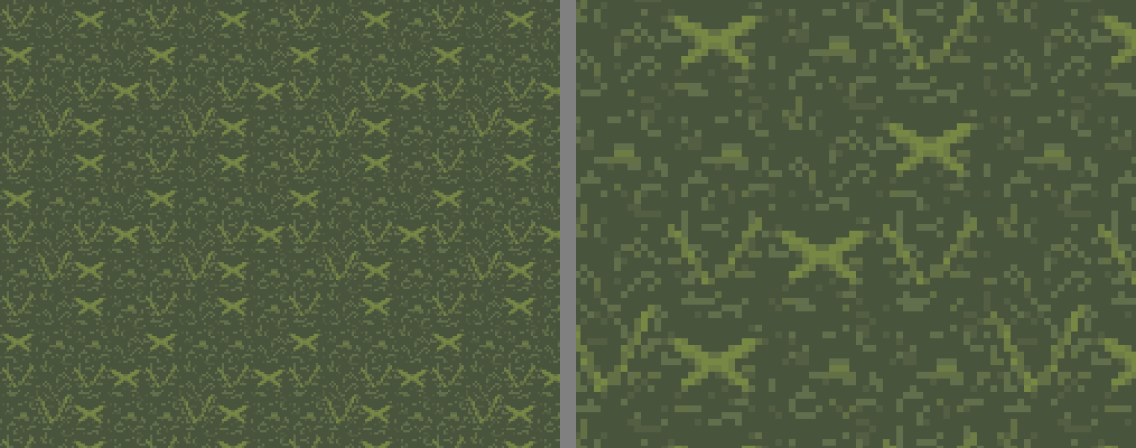
Left: the whole. Right: its middle third, enlarged.
This texture is drawn by a Shadertoy shader. Its source:

```glsl
// Mossy ground in chunky texels: leafy crosses, sprouts and tufts over lichen specks.
#define TEXELS_ACROSS 250.0
#define CELL 16.0
#define CELLS_PER_TILE 4.0
#define SPECK_WIDTH 0.6
#define SOIL vec3(0.288, 0.328, 0.238)
#define DIM_MOSS vec3(0.33, 0.37, 0.26)
#define LICHEN vec3(0.385, 0.435, 0.30)
#define LEAF_EDGE vec3(0.39, 0.44, 0.27)
#define LEAF vec3(0.43, 0.49, 0.27)
#define LEAF_LIGHT vec3(0.465, 0.535, 0.27)

const int PLANT = 0, SPROUT = 1, TUFT = 2, BARE = 3, TALL_SPROUT = 4;

// Kind of each cell in the repeating tile, top row first
const int LAYOUT[16] = int[16](
    SPROUT, BARE, PLANT, TUFT,
    PLANT, TUFT, TUFT, BARE,
    SPROUT, BARE, SPROUT, PLANT,
    TUFT, TALL_SPROUT, PLANT, TUFT);

vec3 hash(vec2 p, float seed) {
    vec3 q = fract(vec3(p.xyx + seed * 7.31) * vec3(0.1031, 0.1030, 0.0973));
    q += dot(q, q.yxz + 33.33);
    return fract((q.xxy + q.yzz) * q.zyx);
}

float segment(vec2 p, vec2 a, vec2 b) {
    vec2 ab = b - a;
    return length(p - a - ab * clamp(dot(p - a, ab) / dot(ab, ab), 0.0, 1.0));
}

vec3 leafTone(float shade) {
    return shade < 0.33 ? LEAF_EDGE : shade < 0.68 ? LEAF : LEAF_LIGHT;
}

// Short strokes jittered on a 4 by 4 grid, plus lone texels
vec3 specks(vec2 p, float seed) {
    vec3 color = SOIL;
    vec3 grain = hash(floor(p), seed + 5.0);
    if (grain.x > 0.93) color = grain.y < 0.5 ? DIM_MOSS : LICHEN;
    vec2 block = floor(p / 4.0);
    for (int y = -1; y <= 1; y++)
    for (int x = -1; x <= 1; x++) {
        vec2 b = block + vec2(x, y);
        vec2 id = mod(b, 4.0);
        vec3 place = hash(id + 3.0, seed + 1.0);
        vec3 form = hash(id + 11.0, seed + 2.0);
        vec2 start = b * 4.0 + floor(place.xy * 4.0) + 0.5;
        vec2 slope = form.x < 0.4 ? vec2(1, 0) : form.x < 0.65 ? vec2(1, -1)
                   : form.x < 0.85 ? vec2(1, 1) : vec2(0, 1);
        float reach = floor(form.y * 2.99) + 0.1;
        if (segment(p, start, start + slope * reach) < SPECK_WIDTH)
            color = form.z < 0.18 ? DIM_MOSS : form.z > 0.86 ? LEAF_EDGE : LICHEN;
    }
    return color;
}

// Four drooping fronds crossing at the centre
vec3 plant(vec2 p, vec3 ground, float grain) {
    vec2 q = p - vec2(8.0, 8.5);
    q.x = abs(q.x);
    float upper = segment(q, vec2(0.5, 0.3), vec2(5.4, -2.8)) - 1.15;
    float lower = segment(q, vec2(0.5, 0.3), vec2(4.2, 3.2)) - 0.95;
    float d = min(upper, lower);
    return d < 0.0 ? leafTone(-d * 0.75 + grain * 0.4) : ground;
}

// Broken leaves fanning out in a V
vec3 sprout(vec2 p, vec3 ground, float grain, float stretch) {
    vec2 q = p - vec2(8.0, 13.5);
    q.y /= stretch;
    vec3 color = ground;
    for (int i = 0; i < 6; i++) {
        float side = float(i % 2) * 2.0 - 1.0;
        float level = float(i / 2);
        vec2 base = vec2(side * (1.0 + 1.9 * level), -1.5 - 3.0 * level - 0.5 * side);
        float inner = segment(q, base, base + vec2(side * 1.4, -1.6));
        float outer = segment(q, base + vec2(side * 2.4, 0.3), base + vec2(side * 3.4, -0.3));
        if (outer < 0.6) color = grain < 0.5 ? LICHEN : LEAF_EDGE;
        if (inner < 0.75) color = leafTone(grain * 0.8);
    }
    return color;
}

// Small arched tuft, lit on top
vec3 tuft(vec2 p, vec3 ground) {
    vec2 q = p - vec2(10.5, 9.5);
    float arch = min(segment(q, vec2(-2, 1), vec2(0, 0)), segment(q, vec2(0, 0), vec2(2, 2)));
    return arch < 0.75 ? (q.y < 0.5 ? LEAF : q.y < 1.5 ? LEAF_EDGE : LICHEN) : ground;
}

vec3 texelColor(vec2 texel) {
    vec2 cell = mod(floor(texel / CELL), CELLS_PER_TILE);
    vec2 p = mod(texel, CELL) + 0.5;
    int kind = LAYOUT[int(cell.y * CELLS_PER_TILE + cell.x)];
    float grain = hash(floor(p), 9.0).z;
    vec3 ground = specks(p, float(kind) * 13.0);
    if (kind == PLANT) return plant(p, ground, grain);
    if (kind == TUFT) return tuft(p, ground);
    if (kind == SPROUT) return sprout(p, ground, grain, 1.0);
    if (kind == TALL_SPROUT) return sprout(p, ground, grain, 1.3);
    return ground;
}

void mainImage(out vec4 fragColor, in vec2 fragCoord) {
    // Texel units, measured down from the top left
    float pixel = TEXELS_ACROSS / iResolution.x;
    vec2 p = vec2(fragCoord.x, iResolution.y - fragCoord.y) * pixel;

    // Blend the texels under the pixel by covered area
    vec2 lo = floor(p - 0.5 * pixel), hi = floor(p + 0.5 * pixel);
    vec2 cover = clamp(fract(p + 0.5 * pixel) / pixel, 0.0, 1.0);
    vec3 top = mix(texelColor(lo), texelColor(vec2(hi.x, lo.y)), cover.x);
    vec3 bottom = mix(texelColor(vec2(lo.x, hi.y)), texelColor(hi), cover.x);
    fragColor = vec4(mix(top, bottom, cover.y), 1.0);
}
```
